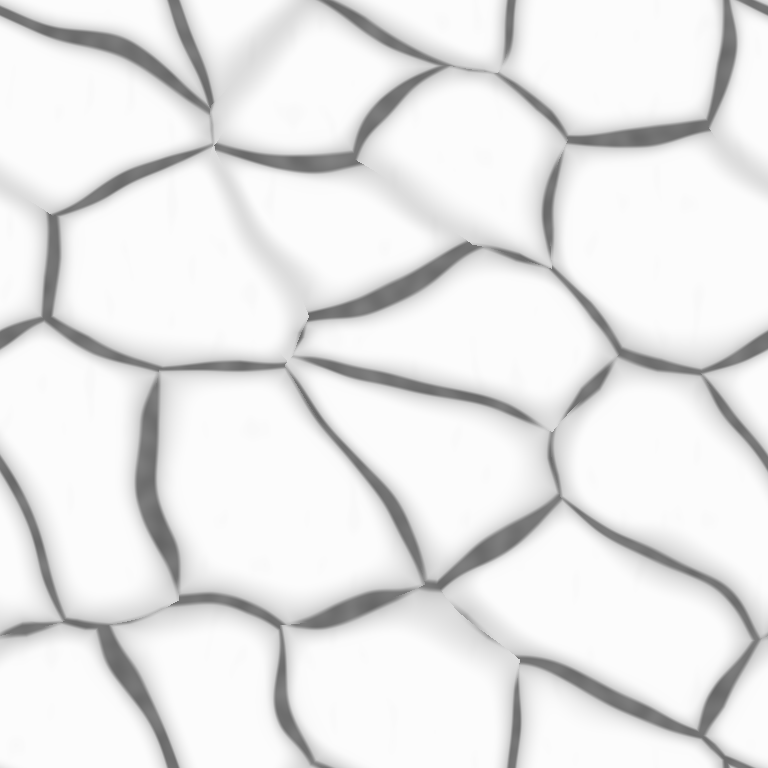
Give the GLSL for this texture map, as a WebGL 1 fragment shader.

```glsl
precision highp float;
// Pale paving stones separated by dark, tapering cracks with soft grey rims.
// A wrapped Voronoi diagram with a slanted metric is bent by periodic gradient
// noise; each border gets its own crack width, thinning towards the junctions.

uniform vec2 u_resolution;

const float GRID = 4.0;                            // stones per side
const float JITTER = 0.84;
const mat2 SLANT = mat2(0.66, 0.20, 0.20, 0.89);   // stretches stones down-right
const float STONE = 0.988;
const float CRACK = 0.45;

vec2 hash2(vec2 p, float seed) {
  vec3 q = fract((p.xyx + seed) * vec3(0.1031, 0.1030, 0.0973));
  q += dot(q, q.yzx + 33.33);
  return fract((q.xx + q.yz) * q.zy);
}

float gradientDot(vec2 cell, vec2 offset, vec2 period, float seed) {
  float angle = 6.28318 * hash2(mod(cell, period), seed).x;
  return dot(vec2(cos(angle), sin(angle)), offset);
}

// Gradient noise that wraps after a whole number of lattice cells.
float wrapNoise(vec2 uv, vec2 period, float seed) {
  vec2 p = uv * period;
  vec2 i = floor(p);
  vec2 f = p - i;
  vec2 u = f * f * f * (f * (f * 6.0 - 15.0) + 10.0);
  vec2 e = vec2(1.0, 0.0);
  float low = mix(gradientDot(i, f, period, seed),
                  gradientDot(i + e.xy, f - e.xy, period, seed), u.x);
  float high = mix(gradientDot(i + e.yx, f - e.yx, period, seed),
                   gradientDot(i + e.xx, f - e.xx, period, seed), u.x);
  return mix(low, high, u.y);
}

vec2 bend(vec2 uv) {
  vec2 wide = vec2(wrapNoise(uv, vec2(4.0), 11.0), wrapNoise(uv, vec2(4.0), 23.0));
  vec2 fine = vec2(wrapNoise(uv, vec2(9.0), 37.0), wrapNoise(uv, vec2(9.0), 41.0));
  return uv + 0.058 * wide + 0.012 * fine;
}

vec2 stoneCentre(vec2 cell) {
  return cell + 0.5 + JITTER * (hash2(mod(cell, GRID), 5.0) - 0.5);
}

float smoothMin(float a, float b, float k) {
  float h = max(k - abs(a - b), 0.0) / k;
  return min(a, b) - 0.25 * k * h * h;
}

vec2 nearestCell(vec2 p) {
  vec2 best = floor(p);
  float bestDist = 100.0;
  for (int y = -2; y <= 2; y++) {
    for (int x = -2; x <= 2; x++) {
      vec2 cell = floor(p) + vec2(x, y);
      vec2 r = stoneCentre(cell) - p;
      float dist = dot(r, SLANT * r);
      if (dist < bestDist) { bestDist = dist; best = cell; }
    }
  }
  return best;
}

// Distances to the two closest borders go to xy, their random ids to zw.
vec4 closestBorders(vec2 p, out float rounded) {
  vec2 home = nearestCell(p);
  vec2 a = stoneCentre(home) - p;
  vec4 borders = vec4(1.0, 1.0, 0.0, 0.0);
  rounded = 1.0;
  for (int y = -2; y <= 2; y++) {
    for (int x = -2; x <= 2; x++) {
      if (x == 0 && y == 0) continue;
      vec2 cell = home + vec2(x, y);
      vec2 b = stoneCentre(cell) - p;
      float gap = 0.5 * (dot(b, SLANT * b) - dot(a, SLANT * a));
      float d = gap / length(SLANT * (b - a)) / GRID;
      float id = hash2(mod(home, GRID) + mod(cell, GRID), 71.0).x;
      if (d < borders.x) borders = vec4(d, borders.x, id, borders.z);
      else if (d < borders.y) borders.yw = vec2(d, id);
      rounded = smoothMin(rounded, d, 0.025);
    }
  }
  return borders;
}

// Dark core in x, soft shadow beside it in y; some borders stay closed.
vec2 crack(float d, float junction, float id, float swell) {
  float ends = mix(0.1, 0.65, fract(id * 7.0));
  float taper = mix(ends, 1.0, smoothstep(0.0, 0.075, junction));
  float width = 0.0105 * clamp(0.62 + 0.5 * id + swell, 0.12, 1.25) * taper;
  width *= smoothstep(0.10, 0.22, id);
  float presence = smoothstep(0.0005, 0.004, width);
  float core = 1.0 - smoothstep(width - 0.003, width + 0.0025, d);
  return presence * vec2(core, exp(-max(d - width, 0.0) / 0.006));
}

void main() {
  vec2 uv = gl_FragCoord.xy / u_resolution;
  float rounded;
  vec4 border = closestBorders(bend(uv) * GRID, rounded);

  // Cracks along the two closest borders.
  float swell = 0.8 * wrapNoise(uv, vec2(5.0), 53.0);
  vec2 split = max(crack(border.x, border.y, border.z, swell),
                   crack(border.y, border.x, border.w, swell));

  // Stone face with faint flecks, then the uneven pale rim.
  float fleck = smoothstep(0.25, 0.6, wrapNoise(uv, vec2(38.0, 17.0), 61.0));
  float rimWidth = 0.036 * (1.0 + 0.9 * wrapNoise(uv, vec2(6.0), 83.0));
  float rim = 1.0 - smoothstep(0.0, rimWidth, rounded);
  float tone = STONE - 0.012 * fleck - 0.12 * rim - 0.13 * split.y;

  float mottle = 0.08 * wrapNoise(uv, vec2(36.0), 97.0);
  tone = mix(tone, CRACK + mottle, split.x);
  gl_FragColor = vec4(vec3(tone), 1.0);
}
```
